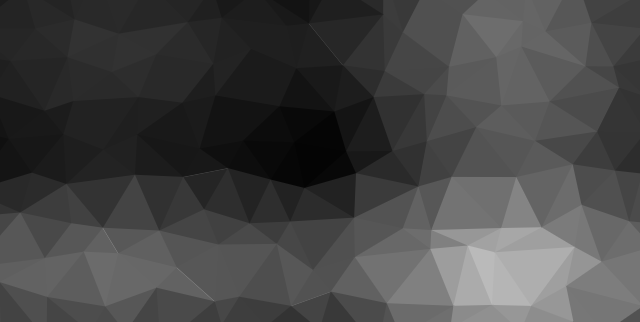
Give the GLSL for this background, as a Shadertoy shader.

```glsl
const vec2 CANVAS = vec2(1.985, 1.0);
const vec2 CELL = vec2(0.148, 0.122);
const vec2 GRID_SHIFT = vec2(0.2, 0.67);
const float JITTER = 0.7;

float hash(vec2 p) {
    vec3 q = fract(vec3(p.xyx) * 0.1031);
    q += dot(q, q.yzx + 33.33);
    return fract((q.x + q.y) * q.z);
}

float bell(float x, float centre, float width) {
    float d = (x - centre) / width;
    return exp(-d * d);
}

float glow(vec2 p, vec2 centre, float radius) {
    return bell(length(p - centre), 0.0, radius);
}

// Smooth light behind the facets: vertical ridges plus horizontal bands
float lightField(vec2 p) {
    float columns = 0.09 * bell(p.x, 0.337, 0.39)
                  + 0.24 * bell(p.x, 1.593, 0.33)
                  + 0.08 * smoothstep(0.985, 1.244, p.x);
    float rows = 0.01 + 0.09 * bell(p.y, 0.87, 0.233)
               + 0.25 * bell(p.y, 0.158, 0.20)
               + 0.05 * (1.0 - smoothstep(0.391, 0.469, p.y));
    float hotspot = 0.12 * glow(p, vec2(1.567, 0.165), 0.17);
    float hollow = 0.04 * glow(p, vec2(0.97, 0.508), 0.13);
    return max(columns + rows + hotspot - hollow, 0.015);
}

// Staggered, jittered lattice vertex
vec2 vertex(vec2 id) {
    vec2 offset = vec2(hash(id + 17.0), hash(id + 71.0)) - 0.5;
    float stagger = 0.5 * mod(id.y, 2.0);
    return (id + vec2(stagger, 0.0) + offset * JITTER + GRID_SHIFT) * CELL;
}

// Signed distance to the line a-b, positive on its left
float leftOf(vec2 p, vec2 a, vec2 b) {
    vec2 along = normalize(b - a);
    vec2 toPoint = p - a;
    return along.x * toPoint.y - along.y * toPoint.x;
}

// Returns shade times coverage, and coverage
vec2 facet(vec2 p, vec2 a, vec2 b, vec2 c, float seed, float pixel) {
    float sideEdge = leftOf(p, b, c);
    float inside = min(sideEdge, min(leftOf(p, a, b), leftOf(p, c, a)));
    float coverage = clamp(inside / pixel + 0.5, 0.0, 1.0);
    float shade = lightField((a + b + c) / 3.0);
    shade += (seed - 0.5) * (0.015 + 0.08 * shade);

    // A few facets carry a pale hairline along one edge
    float hairline = 1.0 - smoothstep(0.0, 0.0015 + pixel * 0.5, abs(sideEdge));
    shade += 0.14 * hairline * step(0.975, seed);
    return vec2(shade, 1.0) * coverage;
}

void mainImage(out vec4 fragColor, in vec2 fragCoord) {
    vec2 p = fragCoord / iResolution.xy * CANVAS;
    float pixel = 1.0 / iResolution.y;
    vec2 home = floor(p / CELL - GRID_SHIFT);
    vec2 total = vec2(0.0);

    // Split each nearby quad along its shorter diagonal
    for (int j = -1; j <= 1; j++) {
        for (int i = -2; i <= 1; i++) {
            vec2 id = home + vec2(i, j);
            vec2 a = vertex(id);
            vec2 b = vertex(id + vec2(1.0, 0.0));
            vec2 c = vertex(id + vec2(0.0, 1.0));
            vec2 d = vertex(id + vec2(1.0, 1.0));
            bool rising = distance(a, d) < distance(b, c);
            vec2 lowerTip = rising ? d : c;
            vec2 upperStart = rising ? a : b;
            total += facet(p, a, b, lowerTip, hash(id + 5.3), pixel);
            total += facet(p, upperStart, d, c, hash(id + 41.7), pixel);
        }
    }

    float grey = total.x / max(total.y, 0.001);
    fragColor = vec4(vec3(clamp(grey, 0.0, 1.0)), 1.0);
}
```
